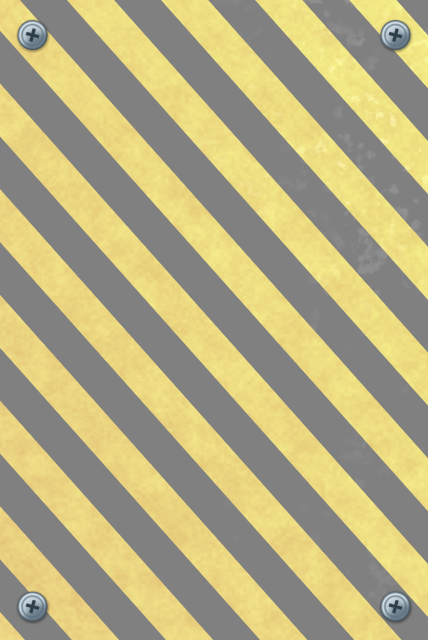
Give the GLSL for this pattern, as a Shadertoy shader.

```glsl
float hash(vec2 p) {
    return fract(sin(dot(p, vec2(127.1, 311.7))) * 43758.5453);
}

float valueNoise(vec2 p) {
    vec2 i = floor(p), f = fract(p);
    f *= f * (3.0 - 2.0 * f);
    return mix(mix(hash(i), hash(i + vec2(1, 0)), f.x),
               mix(hash(i + vec2(0, 1)), hash(i + vec2(1, 1)), f.x), f.y);
}

float fbm(vec2 p) {
    float sum = 0.0, amplitude = 0.5;
    for (int i = 0; i < 5; i++) {
        sum += amplitude * valueNoise(p);
        p = mat2(1.6, 1.2, -1.2, 1.6) * p + 7.3;
        amplitude *= 0.5;
    }
    return sum;
}

float box(vec2 p, vec2 halfSize) {
    vec2 q = abs(p) - halfSize;
    return length(max(q, 0.0)) + min(max(q.x, q.y), 0.0);
}

// Coverage of a shape from its signed distance
float fill(float d, float pixel) {
    return clamp(0.5 - d / pixel, 0.0, 1.0);
}

// Worn yellow paint, warmer towards the lower left
vec3 yellowPaint(vec2 p, float height) {
    float warmth = 0.5 + 0.5 * (p.y / height - p.x);
    warmth = clamp(1.0 - 0.5 * p.x - 0.45 * p.y / height, 0.0, 1.0);
    float blotch = fbm(p * 22.0) - 0.48;
    float grain = fbm(p * 110.0) - 0.48;
    vec3 paint = mix(vec3(0.945, 0.905, 0.51), vec3(0.915, 0.815, 0.505), warmth);
    paint -= vec3(0.05, 0.11, 0.06) * (blotch + 0.9 * grain);
    float flakes = smoothstep(0.58, 0.75, fbm(p * 48.0 + 3.0));
    float worn = smoothstep(0.55, 0.0, length(p - vec2(0.88, height - 0.32)));
    return paint + vec3(0.04, 0.06, 0.12) * flakes * worn;
}

// Flat grey with faint scuffs near the right side
vec3 greyPaint(vec2 p, float height) {
    float scuffs = smoothstep(0.54, 0.72, fbm(p * 38.0)) * smoothstep(0.4, 0.65, fbm(p * 7.0));
    float worn = smoothstep(0.35, 1.0, p.x) * (0.35 + 0.65 * p.y / height);
    return vec3(0.5 + 0.09 * scuffs * worn);
}

// Domed metal head with a tilted cross slot; q is in units of the head radius
vec3 screwHead(vec2 q, float pixel) {
    float r = length(q);
    float light = dot(q, normalize(vec2(-0.5, 0.85)));
    vec3 metal = mix(vec3(0.42, 0.49, 0.54), vec3(0.83, 0.88, 0.91), smoothstep(-0.6, 0.8, light));
    float sheen = pow(0.5 + 0.5 * cos(2.0 * atan(q.y, q.x) - 1.1), 4.0);
    metal += 0.16 * sheen * smoothstep(0.2, 0.8, r);
    metal = mix(metal, vec3(0.36, 0.44, 0.49), 0.7 * smoothstep(0.12, 0.0, abs(r - 0.7)));
    metal = mix(metal, vec3(0.24, 0.30, 0.34), 0.85 * smoothstep(0.82, 1.0, r));
    vec2 slot = mat2(0.966, 0.259, -0.259, 0.966) * q;
    float cross = min(box(slot, vec2(0.4, 0.07)), box(slot, vec2(0.07, 0.4))) - 0.04;
    return mix(metal, vec3(0.18, 0.24, 0.29), fill(cross, max(pixel, 0.08)));
}

void mainImage(out vec4 fragColor, in vec2 fragCoord) {
    vec2 p = fragCoord / iResolution.x;
    float height = iResolution.y / iResolution.x;
    float pixel = 1.0 / iResolution.x;

    // Diagonal stripes
    float phase = (height - p.y - 1.123 * p.x - 0.195) / 0.247;
    float stripe = (abs(fract(phase + 0.25) - 0.5) - 0.251) * 0.1643;
    vec3 color = mix(greyPaint(p, height), yellowPaint(p, height), fill(stripe, pixel));

    // One screw in each corner, with a soft contact shadow
    vec2 center = vec2(p.x < 0.5 ? 0.076 : 0.924, p.y < 0.5 * height ? 0.078 : height - 0.082);
    vec2 q = (p - center) / 0.035;
    float shadow = 1.0 - smoothstep(0.9, 1.2, length(q - vec2(0.03, -0.06)));
    color *= 1.0 - 0.35 * shadow;
    color = mix(color, screwHead(q, pixel / 0.035), fill(length(q) - 1.0, pixel / 0.035));

    fragColor = vec4(color, 1.0);
}
```
